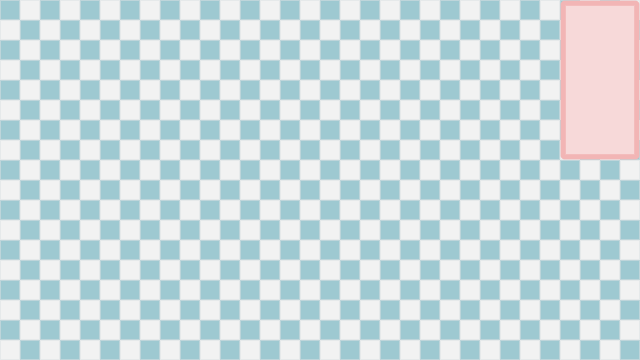
Reproduce this pattern procedurally as a Shadertoy shader.

```glsl
// A two-tone checkerboard, 32 by 18 cells, with fine pale seams between cells.
// A rounded, bordered panel covers a block of cells in the upper right corner.
// Lengths are in cells; every edge is smoothed by its coverage of one pixel.

const vec2 GRID = vec2(32.0, 18.0);
const float SEAM_HALF_WIDTH = 0.026;

const vec3 WHITE_TILE = vec3(0.95);
const vec3 TEAL_TILE = vec3(0.62, 0.79, 0.82);
const vec3 SEAM = vec3(0.86, 0.88, 0.89);
const vec3 PANEL_FILL = vec3(0.97, 0.85, 0.85);
const vec3 PANEL_BORDER = vec3(0.95, 0.71, 0.71);

// Share of a pixel lying inside a shape with signed distance d
float coverage(float d, float pixel) {
    return clamp(0.5 - d / pixel, 0.0, 1.0);
}

float roundedBox(vec2 p, vec2 halfSize, float radius) {
    vec2 q = abs(p) - halfSize + radius;
    return length(max(q, 0.0)) + min(max(q.x, q.y), 0.0) - radius;
}

// Distance on each axis to the nearest cell boundary
vec2 boundaryDistance(vec2 p) {
    return 0.5 - abs(fract(p) - 0.5);
}

vec3 checkerboard(vec2 p, float pixel) {
    // Signed parity per axis, ramped across one pixel at the boundaries
    vec2 parity = 1.0 - 2.0 * mod(floor(p), 2.0);
    vec2 edge = boundaryDistance(p);
    vec2 side = parity * clamp(2.0 * edge / pixel, 0.0, 1.0);
    float teal = 0.5 - 0.5 * side.x * side.y;
    vec3 color = mix(WHITE_TILE, TEAL_TILE, teal);

    float seam = min(edge.x, edge.y) - SEAM_HALF_WIDTH;
    return mix(color, SEAM, coverage(seam, pixel));
}

vec3 drawPanel(vec3 color, vec2 p, vec2 size, float border, float pixel) {
    float d = roundedBox(p, 0.5 * size, 0.2);
    color = mix(color, PANEL_BORDER, coverage(d, pixel));
    return mix(color, PANEL_FILL, coverage(d + border, pixel));
}

void mainImage(out vec4 fragColor, in vec2 fragCoord) {
    vec2 p = fragCoord / iResolution.xy * GRID;
    float pixel = GRID.y / iResolution.y;

    vec3 color = checkerboard(p, pixel);

    // The panel spans 4 by 8 cells, held slightly inside its block
    vec2 block = vec2(4.0, 8.0);
    vec2 center = GRID - 0.5 * block;
    color = drawPanel(color, p - center, block - 0.06, 0.26, pixel);

    fragColor = vec4(color, 1.0);
}
```
